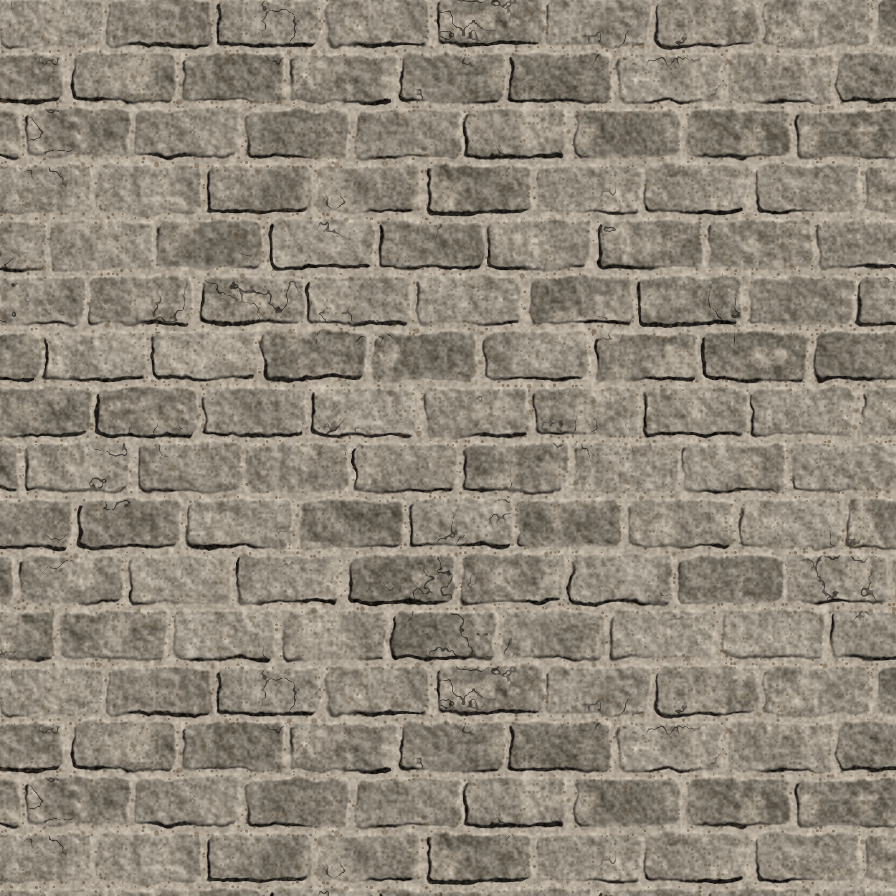
Give the GLSL for this texture, as a WebGL 2 fragment shader.

```glsl
#version 300 es
precision highp float;
// Weathered grey brick wall in sandy mortar: rounded boxes in staggered courses.
// Noise warps the edges, stains the faces and breaks up the crevice shadows;
// the courses repeat vertically after PERIOD rows, and so does all the noise.
#define ROWS 16.08
#define BRICK_ASPECT 1.968
#define PERIOD 12.0
#define FIRST_JOINT 0.12
#define JOINT vec2(0.085, 0.105)
#define WOBBLE 0.085
#define SHADOW_SHIFT vec2(-0.038, 0.048)
#define GRAIN 0.23
#define SPECKLE 0.65

uniform vec2 u_resolution;
out vec4 outColor;

const vec3 MORTAR = vec3(0.685, 0.644, 0.584);
const vec3 BRICK_PALE = vec3(0.640, 0.608, 0.555);
const vec3 BRICK_DARK = vec3(0.435, 0.408, 0.362);
const vec3 RUST = vec3(0.36, 0.28, 0.18);
const vec3 CREVICE = vec3(0.09, 0.08, 0.07);

// Horizontal stagger of each course, in brick lengths
const float STAGGER[12] = float[12](0.96, 0.62, 0.22, 0.87, 0.43, 0.80,
                                    0.39, 0.84, 0.22, 0.70, 0.16, 0.56);

float hash(vec2 p) {
  vec3 a = fract(vec3(p.xyx) * 0.1031);
  a += dot(a, a.yzx + 33.33);
  return fract((a.x + a.y) * a.z);
}

// Value noise with an integer frequency, periodic in y
float noise(vec2 p, float freq, float seed) {
  p *= freq;
  vec2 cell = floor(p), f = fract(p);
  f = f * f * (3.0 - 2.0 * f);
  float y0 = mod(cell.y, PERIOD * freq);
  float y1 = mod(cell.y + 1.0, PERIOD * freq);
  float x = cell.x + seed * 71.0;
  return mix(mix(hash(vec2(x, y0)), hash(vec2(x + 1.0, y0)), f.x),
             mix(hash(vec2(x, y1)), hash(vec2(x + 1.0, y1)), f.x), f.y);
}

float fbm(vec2 p, float freq, float seed) {
  float sum = 0.0, weight = 0.5;
  for (int i = 0; i < 4; i++) {
    sum += weight * noise(p, freq, seed + float(i));
    freq *= 2.0;
    weight *= 0.5;
  }
  return sum / 0.9375;
}

float roundedBox(vec2 p, vec2 halfSize, float radius) {
  vec2 d = abs(p) - halfSize + radius;
  return length(max(d, 0.0)) + min(max(d.x, d.y), 0.0) - radius;
}

float brickMask(vec2 p, vec2 halfSize, float softness) {
  return 1.0 - smoothstep(-softness, softness, roundedBox(p, halfSize, 0.09));
}

// Round grit scattered one per cell, with random size and presence
float grit(vec2 p, float freq, float density, float seed) {
  p *= freq;
  vec2 cell = floor(p);
  vec2 id = vec2(cell.x + seed * 53.0, mod(cell.y, PERIOD * freq));
  vec2 center = 0.3 + 0.4 * vec2(hash(id + 7.3), hash(id + 19.1));
  float radius = mix(0.15, 0.4, hash(id + 3.7));
  float dist = length(fract(p) - center);
  return step(hash(id), density) * (1.0 - smoothstep(radius - 0.14, radius + 0.1, dist));
}

void main() {
  vec2 uv = gl_FragCoord.xy / u_resolution;
  vec2 wall = vec2(uv.x, 1.0 - uv.y) * ROWS + vec2(0.0, FIRST_JOINT);

  // Ragged brick layout
  vec2 warp = vec2(fbm(wall, 3.0, 1.0), fbm(wall, 3.0, 9.0)) - 0.5;
  vec2 bent = wall + 2.0 * WOBBLE * warp;
  float row = mod(floor(bent.y), PERIOD);
  float along = bent.x / BRICK_ASPECT - STAGGER[int(row)];
  vec2 id = vec2(floor(along) + 40.0, row);
  vec2 local = (vec2(fract(along), fract(bent.y)) - 0.5) * vec2(BRICK_ASPECT, 1.0);
  local += (vec2(hash(id + 5.0), hash(id + 11.0)) - 0.5) * vec2(0.08, 0.03);
  vec2 halfSize = vec2(0.5 * BRICK_ASPECT, 0.5) - JOINT;
  float face = brickMask(local, halfSize, 0.035);

  // Stained faces, partly washed over with mortar
  float stain = fbm(wall, 2.0, 17.0);
  float tone = 0.5 + 0.65 * (hash(id) - 0.5) + 1.3 * (stain - 0.5);
  vec3 brick = mix(BRICK_DARK, BRICK_PALE, clamp(tone, 0.0, 1.0));
  float wash = smoothstep(0.52, 0.76, fbm(wall, 2.0, 31.0));
  vec3 color = mix(MORTAR, brick, face * (1.0 - 0.75 * wash));

  // Surface relief lit from the upper right
  float relief = fbm(wall, 6.0, 43.0) - fbm(wall + vec2(-0.05, 0.05), 6.0, 43.0);
  color += relief * mix(0.16, 0.34, face);

  // Crevices below and left of each brick, pale lips opposite
  float under = max(brickMask(local - SHADOW_SHIFT, halfSize, 0.025) - face, 0.0);
  float lip = max(brickMask(local + SHADOW_SHIFT, halfSize, 0.03) - face, 0.0);
  float depth = smoothstep(0.25, 0.8, noise(wall, 1.0, 59.0) * 0.6 + 0.4 * hash(id + 23.0));
  depth *= 0.5 + noise(wall, 4.0, 61.0);
  color = mix(color, CREVICE, clamp(under * (0.18 + 1.5 * depth), 0.0, 0.95));
  color += 0.05 * lip;

  // Short cracks in the faces
  float vein = abs(fbm(wall, 2.0, 73.0) - 0.5);
  float crackZone = smoothstep(0.68, 0.85, noise(wall, 1.0, 83.0)) * face;
  color = mix(color, CREVICE, 0.65 * crackZone * (1.0 - smoothstep(0.004, 0.022, vein)));

  // Sandy grain and rusty grit
  float grain = 0.6 * noise(wall, 22.0, 91.0) + 0.4 * noise(wall, 11.0, 97.0) - 0.5;
  color += GRAIN * grain * vec3(1.0, 0.98, 0.94);
  float dots = max(grit(wall, 13.0, 0.17, 2.0), 0.8 * grit(wall, 7.0, 0.05, 5.0));
  color = mix(color, RUST, SPECKLE * dots * mix(0.85, 0.6, face));
  outColor = vec4(clamp(color, 0.0, 1.0), 1.0);
}
```
